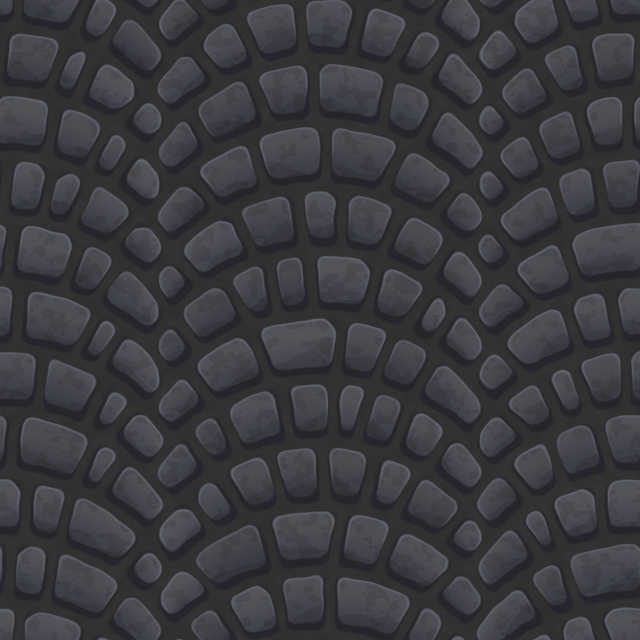
This texture is drawn by a WebGL 2 fragment shader. Its source:

```glsl
#version 300 es
precision highp float;
// Dark cobblestone paving laid in interlocking fans of arched rows.
#define ROWS 10.0        // arched rows over the canvas height
#define RADIUS 0.315     // radius of every arch
#define ROW_SHIFT 0.008  // height of the lowest row line
#define JITTER 0.62      // variation of stone widths
#define GAP 0.0065       // half width of the mortar
#define SIDE 0.0035      // visible flank at the sides of a stone
#define FOOT 0.0125      // visible flank below a stone
#define ROUNDING 0.017   // softness of stone corners
#define RIM 0.0040       // width of the light upper edge

uniform vec2 u_resolution;
out vec4 fragColor;

const vec3 MORTAR = vec3(0.195, 0.188, 0.188);
const vec3 FLANK = vec3(0.145, 0.145, 0.168);
const vec3 FACE_LOW = vec3(0.235, 0.240, 0.270);
const vec3 FACE_HIGH = vec3(0.312, 0.314, 0.338);
const vec3 RIM_LIGHT = vec3(0.400, 0.410, 0.450);

float hash(vec2 p) {
  vec3 q = fract(vec3(p.xyx) * 0.1031);
  q += dot(q, q.yzx + 33.33);
  return fract((q.x + q.y) * q.z);
}

float noise(vec2 p) {
  vec2 i = floor(p), f = fract(p);
  f = f * f * (3.0 - 2.0 * f);
  return mix(mix(hash(i), hash(i + vec2(1, 0)), f.x),
             mix(hash(i + vec2(0, 1)), hash(i + vec2(1, 1)), f.x), f.y);
}

float fbm(vec2 p) {
  return 0.55 * noise(p) + 0.3 * noise(p * 2.1 + 7.0) + 0.15 * noise(p * 4.3 + 3.0);
}

float smin(float a, float b, float k) {
  float h = max(k - abs(a - b), 0.0) / k;
  return min(a, b) - h * h * k * 0.25;
}

// Cosine of the arch slope at a horizontal offset from the fan axis
float archCos(float dx) {
  return sqrt(max(1.0 - dx * dx / (RADIUS * RADIUS), 0.0));
}

// Position of joint k in a row of n stones, slightly tilted; the ends stay open
float joint(float k, float n, float seed, float v) {
  if (k < 0.5) return -9.0;
  if (k > n - 0.5) return n + 9.0;
  float tilt = hash(vec2(k + 31.0, seed)) - 0.5;
  return k + (hash(vec2(k, seed)) - 0.5) * JITTER + tilt * 0.24 * v;
}

void main() {
  vec2 uv = gl_FragCoord.xy / u_resolution;
  float px = 1.0 / min(u_resolution.x, u_resolution.y);

  // Row coordinates of the middle fan (x) and the side fan (y)
  vec2 dx = fract(vec2(uv.x, uv.x + 0.5)) - 0.5;
  vec2 slope = vec2(archCos(dx.x), archCos(dx.y));
  vec2 drop = RADIUS * (1.0 - slope);
  vec2 level = (uv.y - ROW_SHIFT + drop) * ROWS + vec2(0.0, 0.5);
  vec2 row = floor(level);

  // Interlock: each row ends at a row line of the neighbouring fan
  bool middle = row.y - row.x > 0.5;
  int fan = middle ? 0 : 1;
  float end = middle ? (level.y - row.x - 1.0) * max(slope.y, 0.4)
                     : (level.x - row.y) * max(slope.x, 0.4);
  end /= ROWS;
  float v = level[fan] - row[fan];
  float seed = mod(row[fan], ROWS) + 17.0 * float(fan) + 5.0;

  // Stone within its row, with joints pointing to the arch centre
  vec2 q = vec2(dx[fan], RADIUS * slope[fan] + (v - 0.5) / ROWS);
  float reach = asin(0.25 / RADIUS);
  float n = 6.0 + floor(hash(vec2(seed, 71.0)) * 3.0);
  float u = (atan(q.x, q.y) / reach * 0.5 + 0.5) * n;
  float k = clamp(floor(u), 0.0, n - 1.0);
  if (u < joint(k, n, seed, v - 0.5)) k -= 1.0;
  else if (u >= joint(k + 1.0, n, seed, v - 0.5)) k += 1.0;
  float unit = 2.0 * reach * length(q) / n;
  float left = (u - joint(k, n, seed, v - 0.5)) * unit;
  float right = (joint(k + 1.0, n, seed, v - 0.5) - u) * unit;
  if (k < 0.5) left = min(left, end);
  if (k > n - 1.5) right = min(right, end);
  vec2 id = vec2(k * 3.0 + 11.0, seed * 7.0);
  float r1 = hash(id), r2 = hash(id + 41.0), r3 = hash(id + 83.0);

  // Distances into the block and into its raised face
  float high = (1.0 - v) / ROWS * slope[fan];
  float low = v / ROWS * slope[fan];
  float wobble = (noise(uv * 38.0 + id) - 0.5) * 0.004;
  float block = smin(smin(left, right, ROUNDING), smin(high, low, ROUNDING), ROUNDING)
              - GAP + wobble;
  float sides = smin(left - SIDE * (0.4 + 1.6 * r1), right - SIDE * (2.0 - 1.6 * r1), ROUNDING);
  float face = smin(sides, smin(high - 0.001, low - FOOT, ROUNDING), ROUNDING);
  float corner = (r2 < 0.5 ? left : right) + high;
  face = smin(face, corner * 0.71 - 0.017 * r3, 0.006) - GAP + wobble;

  // Face shading: gradient, chipped lower facet, stains, light upper rim
  vec3 stone = mix(FACE_LOW, FACE_HIGH, smoothstep(0.12, 0.85, v + (r1 - 0.5) * 0.2));
  float facet = v - 0.34 - (r2 - 0.5) * (left - right) * 6.0 + (noise(uv * 30.0) - 0.5) * 0.2;
  stone *= 1.0 - 0.09 * (1.0 - smoothstep(-0.01, 0.02, facet));
  float stain = fbm(uv * vec2(62.0, 74.0) + r3 * 9.0);
  stone *= 1.0 - 0.09 * smoothstep(0.54, 0.60, stain);
  stone *= 0.95 + 0.10 * r3;
  float rim = 1.0 - smoothstep(RIM * 0.6 - px, RIM * 0.6 + px + 0.001, face);
  float lit = smoothstep(0.30, 0.80, v + (r2 - 0.5) * (left - right) * 4.0);
  stone = mix(stone, RIM_LIGHT, rim * lit * (0.55 + 0.35 * r1));

  // Mortar, dark flanks, face
  vec3 color = MORTAR * (0.93 + 0.16 * fbm(uv * 55.0));
  vec3 flank = mix(FLANK, MORTAR, 0.45 * smoothstep(0.3, 0.9, v));
  color = mix(color, flank, smoothstep(-px, px + 0.001, block));
  color = mix(color, stone, smoothstep(-px, px, face));
  fragColor = vec4(color, 1.0);
}
```
